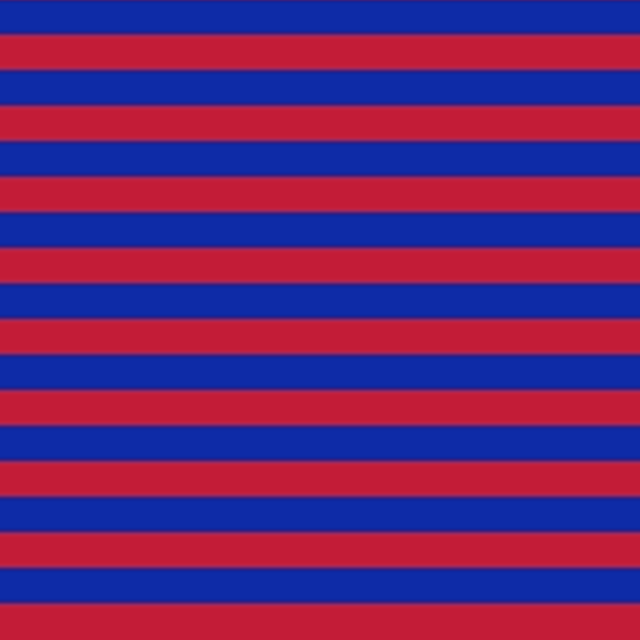
Give the GLSL for this pattern, as a three.js fragment shader.

```glsl
// Horizontal red and blue stripes of equal width, nine pairs up the canvas.
// A signed distance to the nearest stripe edge drives a soft blend, plus a
// faint fringe that darkens the blue side and lightens the red side.

varying vec2 vUv;

const float PAIRS = 9.0;            // red and blue pairs up the canvas
const float SHIFT = 0.0017;         // upward offset of the stripes
const float SOFTNESS = 0.0065;      // half width of the edge blend
const float FRINGE_REACH = 0.003;   // distance of the fringe peak from the edge
const vec3 BLUE = vec3(0.055, 0.17, 0.655);
const vec3 RED = vec3(0.765, 0.11, 0.215);
const vec3 FRINGE = vec3(0.0, 0.037, 0.06);

// Signed distance to the nearest edge: positive in red, negative in blue.
float stripeDistance(float y) {
  float stripes = 2.0 * PAIRS;
  float phase = (y - SHIFT) * stripes;
  float fromRedCentre = abs(mod(phase + 0.5, 2.0) - 1.0);
  float dist = (0.5 - fromRedCentre) / stripes;
  // The lowest red stripe runs solid to the border.
  return phase < 0.5 ? 0.5 / stripes : dist;
}

// Odd curve that peaks at +1 and -1 on either side of the edge.
float fringeProfile(float dist) {
  float x = dist / FRINGE_REACH;
  return x * exp(0.5 - 0.5 * x * x);
}

void main() {
  float dist = stripeDistance(vUv.y);
  vec3 colour = mix(BLUE, RED, smoothstep(-SOFTNESS, SOFTNESS, dist));
  colour += FRINGE * fringeProfile(dist);
  gl_FragColor = vec4(colour, 1.0);
}
```
